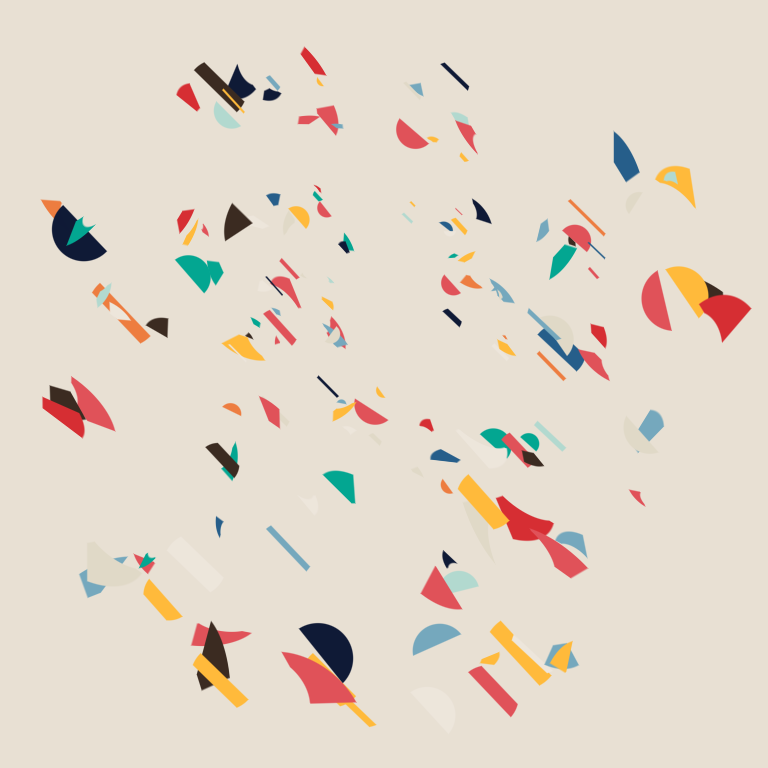
Give the GLSL for this background, as a Shadertoy shader.

```glsl
// Scattered paper-cut shards on a plain cream ground: disc slices, disc caps and
// pointed chips, mostly cut along one falling diagonal. Jittered grid cells each
// hold a loose cluster; clusters near the quiet spot have more, smaller pieces.

const int   GRID         = 6;                   // clusters per side
const int   MAX_PIECES   = 10;                  // upper limit per cluster
const float MARGIN       = 0.06;                // empty border
const float REACH        = 0.47;                // clusters beyond this radius are dropped
const float JITTER       = 0.09;                // wander of cluster centres
const float SPREAD       = 0.105;               // width of one cluster
const float CLUSTER_HALF = 0.16;                // half width that holds every piece
const vec2  QUIET_SPOT   = vec2(0.50, 0.67);    // centre of the small pieces
const float SMALL_SIZE   = 0.016;
const float LARGE_SIZE   = 0.047;
const float MANY         = 9.0;                 // pieces per cluster at the quiet spot
const float FEW          = 3.6;                 // pieces per cluster far from it
const float SLICE_SHARE  = 0.26;
const float CAP_SHARE    = 0.18;
const float CUT_ANGLE    = -0.80;               // main direction of the cuts
const float EDGE_PIXELS  = 0.8;                 // half width of the smoothed edge
const uint  SEED         = 23u;
const vec3  GROUND       = vec3(0.908, 0.878, 0.828);

// Frequent colours are listed twice
const vec3 CORAL  = vec3(0.88, 0.32, 0.35);
const vec3 YELLOW = vec3(1.00, 0.73, 0.23);
const int COLOURS = 14;
const vec3 PALETTE[COLOURS] = vec3[COLOURS](
    vec3(0.84, 0.18, 0.20), CORAL, CORAL, vec3(0.93, 0.49, 0.25),
    YELLOW, YELLOW, vec3(0.01, 0.65, 0.57), vec3(0.70, 0.85, 0.81),
    vec3(0.46, 0.66, 0.74), vec3(0.15, 0.37, 0.54), vec3(0.23, 0.17, 0.13),
    vec3(0.06, 0.10, 0.21), vec3(0.88, 0.85, 0.78), vec3(0.93, 0.90, 0.86));

// Four random values in 0..1 from four integers
vec4 hash4(uvec4 v) {
    v = v * 1664525u + 1013904223u;
    v.x += v.y * v.w; v.y += v.z * v.x; v.z += v.x * v.y; v.w += v.y * v.z;
    v ^= v >> 16u;
    v.x += v.y * v.w; v.y += v.z * v.x; v.z += v.x * v.y; v.w += v.y * v.z;
    return vec4(v >> 8u) / 16777216.0;
}

vec2 direction(float a) { return vec2(cos(a), sin(a)); }

vec2 rotate(vec2 p, float a) {
    vec2 d = direction(a);
    return vec2(dot(p, d), dot(p, vec2(-d.y, d.x)));
}

// Band cut out of a unit disc
float sliceShape(vec2 p, vec4 h) {
    return max(length(p) - 1.0, abs(p.y - h.y + 0.5) - mix(0.05, 0.36, h.z));
}

// Disc with one side cut away
float capShape(vec2 p, vec4 h) {
    float side = h.y < 0.5 ? -1.0 : 1.0;
    return max(length(p) - 0.92, side * p.y + mix(-0.1, 0.4, h.z));
}

// Pointed polygon with one bulging side and sometimes one hollow side
float chipShape(vec2 p, vec4 h) {
    float stretch = mix(1.0, 2.0, h.w);
    p *= vec2(0.75, stretch);
    float turn = 6.2832 * h.y;
    vec2 bulge = direction(turn);
    vec2 left  = direction(turn + 1.7 + 0.8 * h.z);
    vec2 right = direction(turn + 3.8 + 0.8 * h.w);
    float d = length(p + 1.1 * bulge) - 1.6;
    d = max(d, dot(p, left) - mix(0.35, 0.55, h.w));
    d = max(d, dot(p, right) - mix(0.35, 0.55, h.z));
    d = max(d, -dot(p, bulge) - mix(0.25, 0.9, fract(h.z * 7.0)));
    if (h.z > 0.6) d = max(d, 1.0 - length(p - 1.25 * left));
    return d / sqrt(stretch);
}

float shardShape(vec2 p, vec4 h) {
    if (h.x < SLICE_SHARE) return sliceShape(p, h);
    if (h.x < SLICE_SHARE + CAP_SHARE) return capShape(p, h);
    return chipShape(p, h);
}

void mainImage(out vec4 fragColor, in vec2 fragCoord) {
    float scale = min(iResolution.x, iResolution.y);
    vec2 uv = (fragCoord - 0.5 * iResolution.xy) / scale + 0.5;
    float cellSize = (1.0 - 2.0 * MARGIN) / float(GRID);
    ivec2 home = ivec2(floor((uv - MARGIN) / cellSize));
    vec3 colour = GROUND;

    // Only the nine nearest cells can touch this pixel
    for (int n = 0; n < 9; n++) {
        ivec2 cell = home + ivec2(n % 3, n / 3) - 1;
        if (min(cell.x, cell.y) < 0 || max(cell.x, cell.y) >= GRID) continue;
        uvec2 id = uvec2(cell);
        vec4 c = hash4(uvec4(id, 99u, SEED));
        vec2 centre = MARGIN + (vec2(cell) + 0.5) * cellSize + (c.xy - 0.5) * JITTER;
        vec2 local = uv - centre;
        if (max(abs(local.x), abs(local.y)) > CLUSTER_HALF) continue;
        if (length(centre - 0.5) > REACH) continue;

        // Remote clusters hold fewer and larger pieces
        float remote = smoothstep(0.08, 0.42, length(centre - QUIET_SPOT));
        int count = int(mix(MANY, FEW, remote) + c.z);
        for (int k = 0; k < MAX_PIECES; k++) {
            if (k >= count) break;
            vec4 place = hash4(uvec4(id, uint(k), SEED + 1u));
            float size = mix(SMALL_SIZE, LARGE_SIZE, remote) * mix(0.25, 1.2, place.z);
            vec2 p = (local - (place.xy - 0.5) * SPREAD) / size;
            if (dot(p, p) > 4.0) continue;

            // Slices keep the shared cut direction, some other pieces turn freely
            vec4 form  = hash4(uvec4(id, uint(k), SEED + 2u));
            vec4 style = hash4(uvec4(id, uint(k), SEED + 3u));
            float wobble = form.x < SLICE_SHARE ? 0.1 : (style.x < 0.35 ? 3.0 : 0.3);
            float d = shardShape(rotate(p, CUT_ANGLE + wobble * (style.y - 0.5)), form);
            float cover = 1.0 - smoothstep(-EDGE_PIXELS, EDGE_PIXELS, d * size * scale);

            // Golden-ratio steps share the colours out evenly
            float serial = float((cell.y * GRID + cell.x) * 5 + k);
            float pick = fract(serial * 0.618 + style.z * 0.15);
            if (cover > 0.0) colour = mix(colour, PALETTE[int(pick * float(COLOURS))], cover);
        }
    }
    fragColor = vec4(colour, 1.0);
}
```
